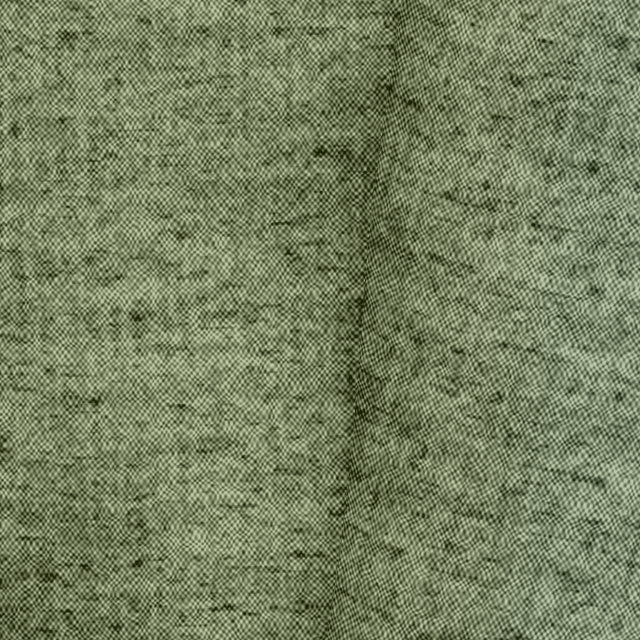
Give the GLSL for this texture, as a Shadertoy shader.

```glsl
// Draws a folded green slub linen: plain weave, dark streaks and one soft diagonal fold.

const float PI = 3.14159265;
const vec3 SHADOW_OLIVE = vec3(0.18, 0.21, 0.09);
const vec3 LIGHT_SAGE = vec3(0.67, 0.71, 0.57);
const vec3 COOL_TINT = vec3(-0.015, 0.0, 0.025);
const vec2 THREADS = vec2(226.0, 184.0); // warp and weft threads per canvas

float hash(vec2 p) {
    return fract(sin(dot(p, vec2(127.1, 311.7))) * 43758.5453);
}

float valueNoise(vec2 p) {
    vec2 cell = floor(p);
    vec2 f = fract(p);
    f = f * f * (3.0 - 2.0 * f);
    float low = mix(hash(cell), hash(cell + vec2(1.0, 0.0)), f.x);
    float high = mix(hash(cell + vec2(0.0, 1.0)), hash(cell + vec2(1.0, 1.0)), f.x);
    return mix(low, high, f.y);
}

// Signed horizontal distance from the fold, positive on the raised side
float foldDistance(vec2 p) {
    float bend = 0.006 * sin(p.y * 7.0);
    return p.x - (0.51 + 0.115 * p.y + bend);
}

// Cloth coordinates: the raised side is tilted and compressed near the fold
vec2 clothCoords(vec2 p, float d) {
    if (d < 0.0) return p + vec2(0.0, 0.004 * sin(p.x * 9.0));
    float curl = 1.0 - exp(-d / 0.08);
    vec2 raised = vec2(0.94 * p.x + 0.025 * curl - 0.20 * p.y,
                       0.94 * p.y + 0.15 * d + 0.04 * curl);
    return raised + vec2(3.0, 5.0);
}

// Staggered bright thread crossings with soft, uneven yarn
float weave(vec2 cloth) {
    vec2 wobble = vec2(valueNoise(cloth * vec2(60.0, 40.0)),
                       valueNoise(cloth * vec2(45.0, 70.0) + 70.0)) - 0.5;
    vec2 thread = cloth * THREADS + wobble * 1.1;
    float crossing = cos(PI * thread.x) * cos(PI * thread.y);
    float strength = 0.34 + 0.26 * valueNoise(cloth * vec2(75.0, 60.0) + 13.0);
    float grain = valueNoise(thread * vec2(0.75, 0.9) + 0.5) - 0.5;
    return strength * crossing + 0.46 * grain;
}

// Dark dashes from stretched noise, broken up where threads cross over them
float slubs(vec2 cloth, vec2 scale, float threshold) {
    float n = valueNoise(cloth * scale + scale.yx);
    float breaks = valueNoise(cloth * vec2(125.0, 160.0) + 19.0);
    return smoothstep(threshold, threshold + 0.26, n + 0.16 * (breaks - 0.5));
}

// Slow changes of thread tone along weft and warp, and broad patches
float yarnBands(vec2 cloth) {
    float weft = valueNoise(cloth * vec2(6.0, 70.0)) - 0.5;
    float warp = valueNoise(cloth * vec2(100.0, 12.0) + 31.0) - 0.5;
    float patches = valueNoise(cloth * vec2(9.0, 20.0) + 57.0) - 0.5;
    float broad = valueNoise(cloth * vec2(3.0, 5.0) + 83.0) - 0.5;
    return 0.17 * weft + 0.15 * warp + 0.15 * patches + 0.12 * broad;
}

// Light over the flat side, the shaded crease and the raised roll
float foldShade(vec2 p, float d) {
    float flatSide = 0.02 + 0.06 * p.y - 0.30 * exp(min(d, 0.0) / 0.07)
                   - 0.16 * (1.0 - smoothstep(0.0, 0.4, length(p)));
    float rollDepth = max(d, 0.0);
    float raisedSide = 0.01 - 0.24 * exp(-rollDepth / 0.05)
                     + 0.06 * smoothstep(0.04, 0.2, rollDepth);
    float crease = 0.10 * exp(-abs(d) / 0.006) * (1.0 - 0.6 * p.y);
    return mix(flatSide, raisedSide, smoothstep(-0.002, 0.002, d)) - crease;
}

vec3 linen(vec2 p) {
    float d = foldDistance(p);
    vec2 cloth = clothCoords(p, d);
    float tone = 0.62 + weave(cloth) + yarnBands(cloth) + foldShade(p, d);
    tone -= 0.34 * slubs(cloth, vec2(28.0, 125.0), 0.72);
    tone -= 0.28 * slubs(cloth, vec2(60.0, 105.0), 0.73);
    tone -= 0.45 * slubs(cloth, vec2(42.0, 95.0), 0.83);
    vec3 color = mix(SHADOW_OLIVE, LIGHT_SAGE, clamp(tone, -0.18, 1.18));
    return color + COOL_TINT * smoothstep(0.05, 0.45, d);
}

void mainImage(out vec4 fragColor, in vec2 fragCoord) {
    // Four samples per pixel smooth the threads and the fold
    vec3 color = vec3(0.0);
    for (int i = 0; i < 4; i++) {
        vec2 offset = vec2(float(i % 2), float(i / 2)) * 0.5 - 0.25;
        color += linen((fragCoord + offset) / iResolution.y);
    }
    fragColor = vec4(color * 0.25, 1.0);
}
```
